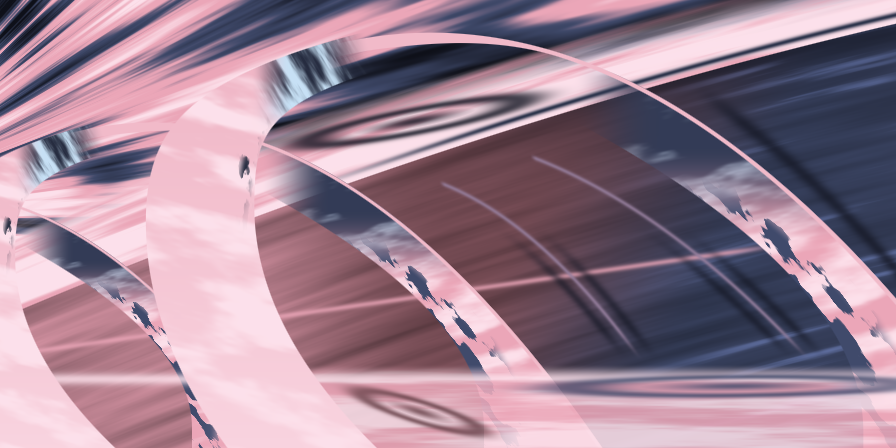
Give the GLSL for this background, as a Shadertoy shader.

```glsl
#define HEIGHT 3.84
#define RIBBONS 3
#define SHRINK .77
#define APEX vec2(3.7, .28)
#define APEX_STEP vec2(-2.4, .77)
#define PALE vec3(.99, .88, .92)
#define ROSE vec3(.92, .65, .72)
#define SLATE vec3(.25, .29, .42)
#define BROWN vec3(.42, .27, .30)
#define MAUVE vec3(.59, .50, .62)
#define INK vec3(.08, .09, .14)

float hash(vec2 p) {
  vec3 h = fract(p.xyx * .1031);
  h += dot(h, h.yzx + 33.33);
  return fract((h.x + h.y) * h.z);
}

float noise(vec2 p) {
  vec2 c = floor(p), f = fract(p);
  f *= f * (3. - 2. * f);
  return mix(mix(hash(c), hash(c + vec2(1, 0)), f.x),
             mix(hash(c + vec2(0, 1)), hash(c + 1.), f.x), f.y);
}

float fbm(vec2 p) {
  float sum = 0., gain = .53;
  for (int i = 0; i < 4; i++) {
    sum += gain * noise(p);
    p = p * 2.03 + 17.7;
    gain *= .5;
  }
  return sum;
}

// Smooth step that may rise or fall
float ramp(float a, float b, float x) {
  float t = clamp((x - a) / (b - a), 0., 1.);
  return t * t * (3. - 2. * t);
}

float edge(float d) { return clamp(.5 + d / max(fwidth(d), 1e-4), 0., 1.); }

float bell(float d, float width) { return exp(-d * d / (width * width)); }

// Tilted elliptical loop with a soft core
float swirl(vec2 p, vec2 size, float tilt) {
  float r = length(vec2(p.x, p.y - tilt * p.x) / size);
  return max(bell(r - 1., .28), bell(r, .4));
}

// Shaded hollow below the beam
vec3 hollow(vec2 p, float above, float grain) {
  vec3 col = mix(BROWN, SLATE * .85, ramp(4.3, 6.4, p.x + .5 * p.y - 1.));
  col = mix(mix(BROWN, ROSE, .55), col, ramp(1.8, 3.9, p.x));
  col = mix(col, INK, .7 * ramp(3.4, 6., p.x) * exp(3. * min(above, 0.)));
  col *= .72 + .55 * grain;
  col += SLATE * .5 * ramp(.55, .8, grain) * ramp(5.2, 7., p.x);
  float glint = p.y - 2.45 + .142 * (p.x - 4.25);
  return mix(col, ROSE, .75 * bell(glint, .025) * ramp(6.8, 6.2, p.x));
}

// Fanned streaks and the diagonal beam
vec3 background(vec2 p) {
  float above = 2.73 - .425 * p.x + .0125 * p.x * p.x - p.y;
  float grain = fbm(vec2(p.x * .5, above * 9.));
  float light = fbm(vec2(p.x * .35, (1.9 - p.y) / (p.x + 1.5) * 21.));
  light += .14 * ramp(3., 1.2, p.x) - .12 * bell(p.x - 3.9, .9);
  light -= .3 * bell(length(p - .1), .45);
  light -= .25 * bell(length(p - vec2(.95, 1.6)), .35);
  vec3 sky = mix(INK * .7, SLATE, ramp(.25, .5, light));
  sky = mix(sky, ROSE, ramp(.46, .62, light));
  sky = mix(sky, PALE, ramp(.64, .82, light));
  vec3 beam = mix(ROSE, PALE, ramp(.3, .6, grain));
  beam = mix(beam, INK, .8 * swirl(p - vec2(3.55, 1.04), vec2(.9, .1), -.19));
  beam = mix(beam, SLATE * .7, bell(above - .075, .025) * ramp(2.2, 4.5, p.x));
  float width = .68 - .042 * p.x;
  sky = mix(sky, beam, ramp(width + .2, width - .14, above + .3 * grain - .15));
  return mix(hollow(p, above, grain), sky, edge(above));
}

// Fine arcs with dark trailing bands
vec3 tracks(vec3 col, vec2 p) {
  for (int i = 0; i < 2; i++) {
    float k = float(i), bend = mix(.29, .148, k), dx = p.x - 3.11 - .16 * k;
    float d = p.y - 1.44 + .34 * k - bend * dx * dx;
    d /= length(vec2(1, 2. * bend * dx));
    float span = ramp(3.1, 2.8, p.y) * ramp(3.76, 3.82, p.x - .78 * k);
    col = mix(col, INK, .6 * span * ramp(1.9, 2.5, p.y) * bell(abs(d) - .1, .04));
    col = mix(col, MAUVE, .8 * span * bell(d, .018));
  }
  vec2 q = p - APEX;
  float outside = q.y - .144 * q.x * q.x;
  return mix(col, INK, .7 * bell(outside + .25, .08) * ramp(5.9, 6.4, p.x));
}

// Thin crest widening into the right half of a ribbon
vec3 farSide(vec3 col, vec2 q) {
  float dx = q.x - APEX.x, rise = max(3.7 - q.y, 0.);
  float depth = (q.y - APEX.y - .144 * dx * dx) / length(vec2(1, .288 * dx));
  float inner = q.x - 7.4 + .35 * rise * rise;
  float cloud = ramp(.4, .8, fbm(vec2(q.x * 1.5, q.y * 5. + q.x)));
  vec3 skin = mix(SLATE * .8, vec3(.72, .78, .87), cloud);
  skin = mix(skin, mix(ROSE, PALE, cloud), ramp(1.25, 2.1, q.y));
  float marks = ramp(.56, .62, fbm(vec2(q.x * 8. - q.y * 5.6, q.y * 3.5)));
  skin = mix(skin, SLATE, marks * ramp(1.5, 1.9, q.y) * ramp(.5, .25, inner));
  col = mix(col, skin, edge(depth) * edge(inner) * ramp(4.9, 5.7, q.x));
  float rim = edge(mix(.11, .035, ramp(3.3, 4.8, q.x)) - depth);
  return mix(col, mix(ROSE, PALE, .35), edge(depth) * rim * ramp(2.4, 2.8, q.x));
}

float legCurve(float y, float low, float high, float top) {
  return y * y * (y > 0. ? low : high + top * y * y);
}

// Broad left half of a ribbon, with a glassy top
vec3 nearSide(vec3 col, vec2 q) {
  float left = q.x - 1.25 - legCurve(q.y - 1.9, .186, .222, .184);
  float right = 2.18 + legCurve(q.y - 1.77, .245, .1, .5) - q.x;
  vec3 skin = mix(ROSE, PALE, .2 + .15 * q.y);
  skin = mix(skin, PALE, ramp(.48, .72, fbm(vec2(q.x * 1.3, q.y * 4. - q.x))));
  float marks = ramp(.5, .6, fbm(q * vec2(12, 5))) * bell(right - .09, .05);
  skin = mix(skin, SLATE * .6, marks * bell(q.y - 1.45, .25));
  float stripes = fbm(vec2(q.x * 8.5 - q.y * 5., q.y * 2.));
  vec3 glass = mix(SLATE * .6, vec3(.78, .88, .96), ramp(.3, .65, stripes));
  skin = mix(skin, glass, ramp(2.15, 2.5, q.x) * ramp(1.15, .9, q.y));
  return mix(col, skin, edge(left) * edge(right) * ramp(3.05, 2.6, q.x - .3 * q.y));
}

// Glossy floor
vec3 floorGlow(vec3 col, vec2 p) {
  vec3 gloss = mix(ROSE, PALE, ramp(.3, .6, fbm(p * vec2(.6, 9))));
  gloss = mix(gloss, SLATE, .75 * swirl(p - vec2(6.3, 3.31), vec2(1.4, .08), -.01));
  gloss = mix(gloss, BROWN, .8 * swirl(p - vec2(3.6, 3.53), vec2(.5, .09), .3));
  col = mix(col, gloss, .88 * ramp(3.12, 3.26, p.y) * ramp(1.6, 2.8, p.x));
  return mix(col, PALE, .8 * bell(p.y - 3.25, .05) * ramp(2.2, 1.6, p.x));
}

// Each ribbon copy shrinks towards the left
vec2 ribbonSpace(vec2 p, int i) {
  float scale = pow(SHRINK, float(i));
  return (p - APEX - APEX_STEP * (1. - scale) / (1. - SHRINK)) / scale + APEX;
}

void mainImage(out vec4 fragColor, in vec2 fragCoord) {
  vec2 p = vec2(fragCoord.x, iResolution.y - fragCoord.y) * HEIGHT / iResolution.y;
  vec3 col = tracks(background(p), p);
  for (int i = RIBBONS - 1; i >= 0; i--) col = farSide(col, ribbonSpace(p, i));
  col = floorGlow(col, p);
  for (int i = RIBBONS - 1; i >= 0; i--) col = nearSide(col, ribbonSpace(p, i));
  fragColor = vec4(clamp(col, 0., 1.), 1.);
}
```
